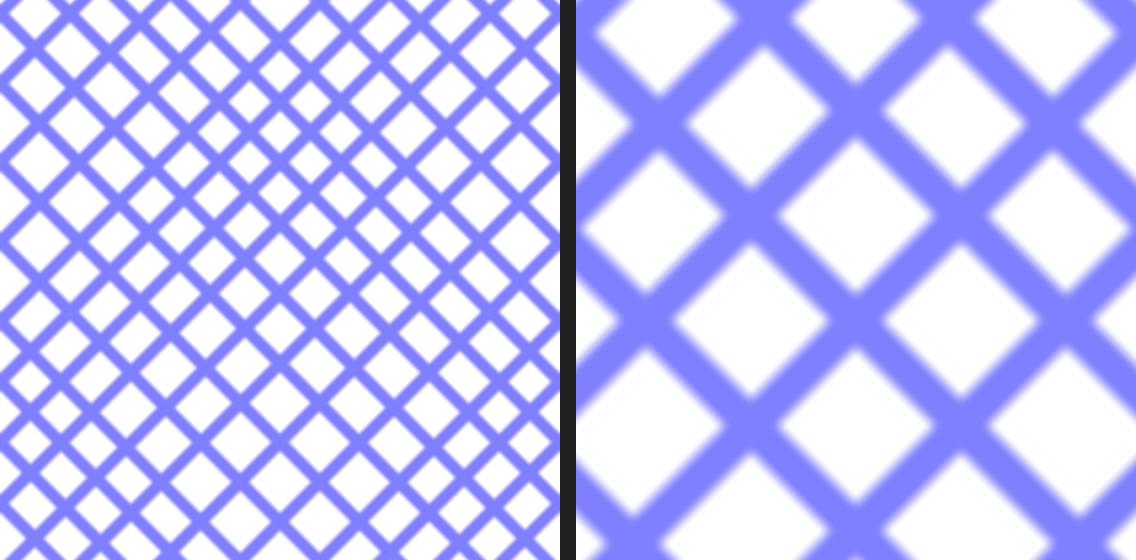
Left: the whole. Right: its middle third, enlarged.
Write a Shadertoy shader that draws this pattern.

```glsl
// Soft blue diagonal lattice on white: eight lines per family, mirrored about
// the vertical centre line. Line spacing drifts from tight to wide, and both
// diagonal coordinates wrap with period one, so the tile is seamless.

// Background left uncovered by one family of lines; s is the diagonal coordinate.
float lineGaps(float s) {
    float dist = 1.0;
    for (int i = 0; i < 8; i++) {
        float k = float(i);
        // even spacing, pulled back by a flat-topped ramp: tight, medium, wide gaps
        float pull = min(0.0169 * min(k, 8.0 - k), 0.0495);
        float pos = 0.0737 + k / 8.0 - pull;
        // wrapped distance to the line
        dist = min(dist, abs(fract(s - pos + 0.5) - 0.5));
    }
    return smoothstep(0.0079, 0.0233, dist);
}

void mainImage(out vec4 fragColor, in vec2 fragCoord) {
    vec2 uv = fragCoord / iResolution.xy;
    float across = uv.x - 0.5;
    float down = 1.0 - uv.y;

    // the two mirrored diagonal families
    float gaps = lineGaps(down + across) * lineGaps(down - across);

    vec3 color = mix(vec3(0.5, 0.5, 1.0), vec3(1.0), gaps);
    fragColor = vec4(color, 1.0);
}
```
